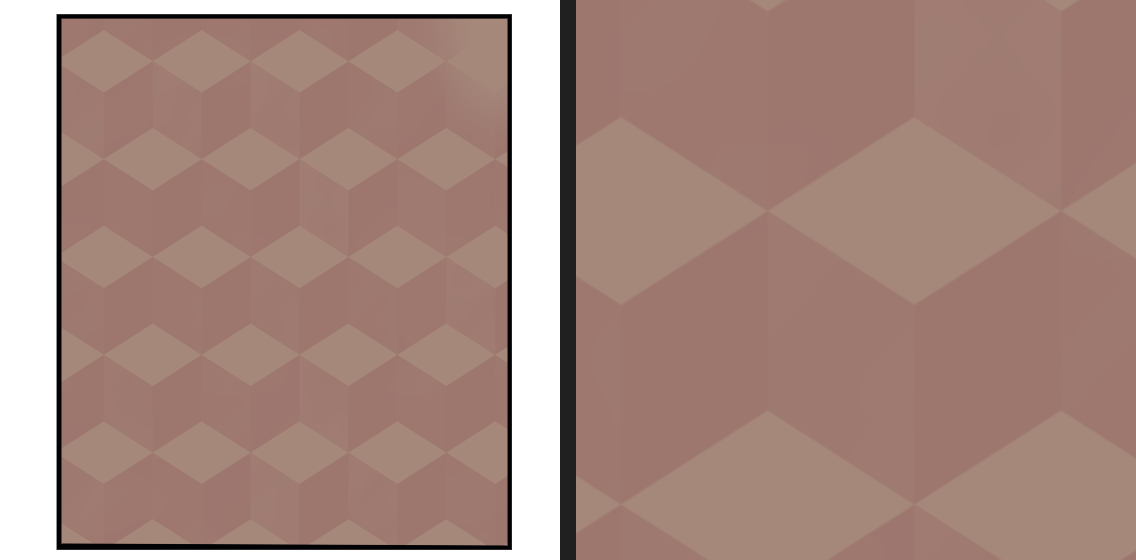
Left: the whole. Right: its middle third, enlarged.
A three.js fragment shader for this pattern:

```glsl
varying vec2 vUv;

const vec3 PAPER = vec3(1.0);
const vec3 INK = vec3(0.008, 0.008, 0.016);
const vec3 CLAY = vec3(0.617, 0.467, 0.433);
const vec3 SAND = vec3(0.648, 0.533, 0.480);

const vec2 FRAME_MIN = vec2(0.1010, 0.0182);
const vec2 FRAME_MAX = vec2(0.9140, 0.9746);
const vec2 PANEL_MIN = vec2(0.1098, 0.0295);
const vec2 PANEL_MAX = vec2(0.9063, 0.9668);
const float SILL_SLOPE = 0.0045;      // slight fall of the lower panel edge

const vec2 ORIGIN = vec2(0.5348, 0.5411);   // centre of one diamond
const float PITCH = 0.1747;                 // spacing across and up
const vec2 DIAMOND = vec2(0.5, 0.32);       // half size in pitches

const float FACE_TINT = 0.06;
const float FACE_VARIATION = 0.22;
const float MOTTLE = 0.10;
const float GLOW_INNER = 0.06;
const float GLOW_OUTER = 0.17;
const float SOFT = 0.0011;            // edge softness

float hash(vec2 p) {
  vec3 q = fract(vec3(p.xyx) * 0.1031);
  q += dot(q, q.yzx + 33.33);
  return fract((q.x + q.y) * q.z);
}

float noise(vec2 p) {
  vec2 cell = floor(p);
  vec2 f = fract(p);
  f = f * f * (3.0 - 2.0 * f);
  float low = mix(hash(cell), hash(cell + vec2(1.0, 0.0)), f.x);
  float high = mix(hash(cell + vec2(0.0, 1.0)), hash(cell + 1.0), f.x);
  return mix(low, high, f.y);
}

float coverage(float signedDistance) {
  return 1.0 - smoothstep(-SOFT, SOFT, signedDistance);
}

float boxDistance(vec2 p, vec2 low, vec2 high) {
  vec2 d = max(low - p, p - high);
  return max(d.x, d.y);
}

// Horizontal offset from the nearest diamond centre of a staggered row
float rowOffset(float x, float row) {
  return fract(x + 0.5 * mod(row, 2.0) + 0.5) - 0.5;
}

float diamondDistance(vec2 p) {
  p = abs(p);
  return (dot(p, DIAMOND.yx) - DIAMOND.x * DIAMOND.y) / length(DIAMOND);
}

// Uneven lightening of the left face of each block
float faceWear(vec2 q, vec2 uv) {
  float row = ceil(q.y);
  float x = rowOffset(q.x, row);
  float inset = min(abs(x), 0.5 - abs(x)) * sign(x);
  float leftFace = coverage(inset * PITCH);
  float chance = hash(vec2(floor(2.0 * q.x), row) + 41.0);
  float strength = FACE_TINT + FACE_VARIATION * chance * chance;
  float patches = noise(vec2(uv.x + uv.y, 2.0 * (uv.y - uv.x)) * 11.0 + 20.0);
  return leftFace * strength * (0.55 + 0.9 * patches);
}

void main() {
  vec2 uv = vUv;
  vec2 q = (uv - ORIGIN) / PITCH;

  // Block faces with faint mottling
  float cloud = noise(vec2(uv.x - 0.6 * uv.y, uv.y) * 9.0 + 7.0);
  float light = faceWear(q, uv) + MOTTLE * smoothstep(0.5, 1.0, cloud);

  // Faded upper right corner
  float reach = length((uv - PANEL_MAX) * vec2(1.0, 0.7));
  float glow = 1.0 - smoothstep(GLOW_INNER, GLOW_OUTER, reach);
  light = mix(light, 1.0, glow);

  // Diamond tops
  float row = floor(q.y + 0.5);
  vec2 local = vec2(rowOffset(q.x, row), q.y - row);
  float top = coverage(diamondDistance(local) * PITCH);
  vec3 tiles = mix(CLAY, SAND, max(clamp(light, 0.0, 1.0), top));

  // Frame and surround
  vec2 low = PANEL_MIN - vec2(0.0, SILL_SLOPE * (uv.x - PANEL_MIN.x));
  vec3 color = mix(PAPER, INK, coverage(boxDistance(uv, FRAME_MIN, FRAME_MAX)));
  color = mix(color, tiles, coverage(boxDistance(uv, low, PANEL_MAX)));

  gl_FragColor = vec4(color, 1.0);
}
```
